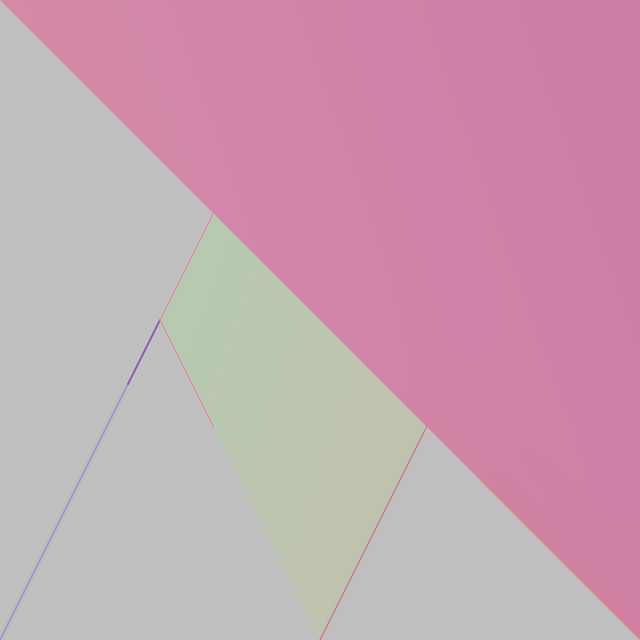
Reproduce this background procedurally as a WebGL 2 fragment shader.

```glsl
#version 300 es
precision highp float;
// Flat grey ground with a large pink triangle above the falling diagonal
// and a pale green kite below it. Shapes are intersected half planes with
// smoothed edges; the thin outlines are distances to line segments.

uniform vec2 u_resolution;
out vec4 outColor;

float pixel;

// Coverage of the side where the signed distance is positive
float cover(float dist) {
  return clamp(dist / pixel + 0.5, 0.0, 1.0);
}

// Signed distance to the line through a point, positive along the normal
float halfPlane(vec2 p, vec2 point, vec2 normal) {
  return dot(p - point, normalize(normal));
}

// Coverage of a thin segment from a to b
float stroke(vec2 p, vec2 a, vec2 b, float width) {
  vec2 ab = b - a;
  float along = clamp(dot(p - a, ab) / dot(ab, ab), 0.0, 1.0);
  return cover(0.5 * width - length(p - a - ab * along));
}

// Pink, warm at the left and deeper toward the upper right
vec3 pinkFill(vec2 p) {
  float t = p.x + 0.35 * p.y;
  vec3 color = mix(vec3(0.835, 0.545, 0.650), vec3(0.820, 0.525, 0.660),
                   smoothstep(0.3, 0.7, t));
  color = mix(color, vec3(0.800, 0.485, 0.645), clamp((t - 0.65) / 0.7, 0.0, 1.0));
  // Slightly redder along the lower part of the diagonal
  float glow = exp(-14.0 * abs(p.x + p.y - 1.0)) * smoothstep(0.5, 0.8, p.x);
  return color + vec3(0.005, -0.008, -0.03) * glow;
}

// Green at the top left, fading to a warm grey at the lower right
vec3 greenFill(vec2 p) {
  float t = smoothstep(0.02, 0.55, p.x - 0.35 * p.y);
  return mix(vec3(0.715, 0.790, 0.685), vec3(0.750, 0.762, 0.685), t);
}

void main() {
  vec2 p = gl_FragCoord.xy / u_resolution;
  pixel = 1.0 / min(u_resolution.x, u_resolution.y);

  // Corners of the kite
  vec2 top = vec2(1.0, 2.0) / 3.0;
  vec2 left = vec2(0.25, 0.5);
  vec2 foot = vec2(0.5, 0.0);
  vec2 right = vec2(2.0, 1.0) / 3.0;

  // Ground and kite
  vec3 color = vec3(0.75);
  float kite = min(halfPlane(p, left, vec2(2.0, -1.0)),
                   halfPlane(p, left, vec2(2.0, 1.0)));
  kite = min(kite, halfPlane(p, foot, vec2(-2.0, 1.0)));
  color = mix(color, greenFill(p), cover(kite));

  // Violet line, darker in its last fifth
  vec2 darkStart = vec2(0.2, 0.4);
  color = mix(color, vec3(0.66, 0.57, 0.79), stroke(p, vec2(0.0), darkStart, 0.003));
  color = mix(color, vec3(0.52, 0.36, 0.70), stroke(p, darkStart, left, 0.003));

  // Rose outlines of the kite
  float rose = max(stroke(p, left, top, 0.002),
                   stroke(p, left, vec2(1.0 / 3.0), 0.002));
  color = mix(color, vec3(0.84, 0.56, 0.64), rose);
  color = mix(color, vec3(0.80, 0.46, 0.56), stroke(p, foot, right, 0.002));

  // Pink triangle
  float diagonal = halfPlane(p, top, vec2(1.0));
  color = mix(color, pinkFill(p), cover(diagonal));

  // Faint broken orange line on the lower diagonal
  float dash = 0.5 + 0.3 * step(0.4, fract(p.x * 64.0));
  float orange = stroke(p, vec2(0.75, 0.25), vec2(1.0, 0.0), 0.002);
  color = mix(color, vec3(0.83, 0.60, 0.50), orange * dash);

  outColor = vec4(color, 1.0);
}
```
